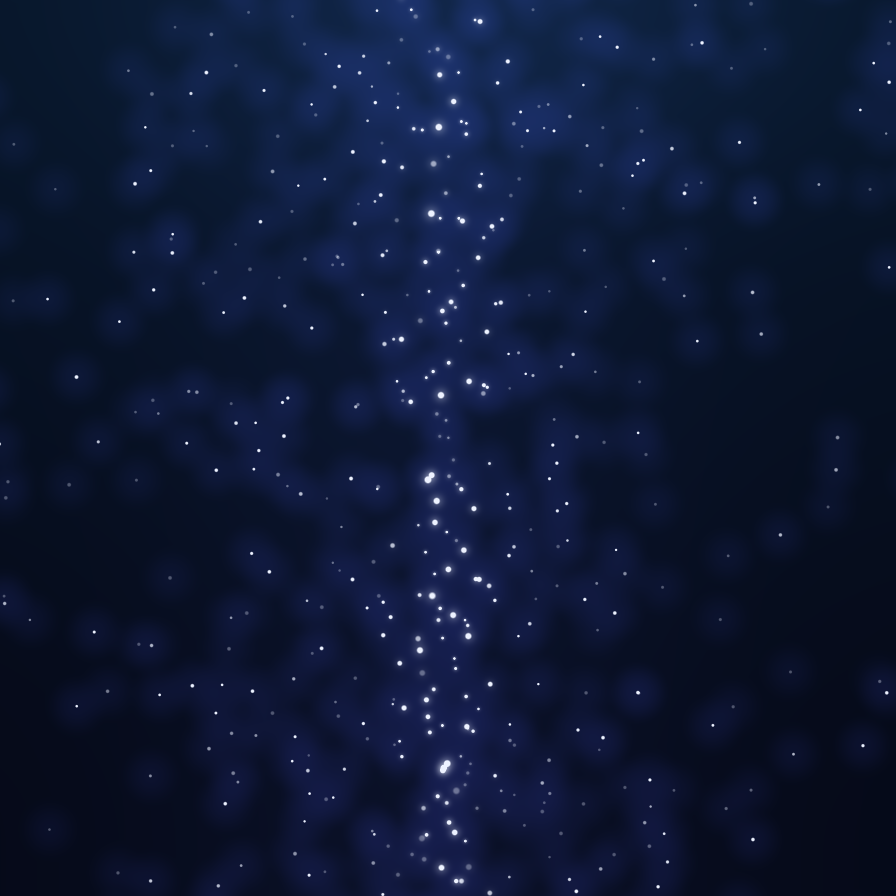
Give the GLSL for this texture, as a Shadertoy shader.

```glsl
// A column of glowing stars falling through a deep navy night sky.

const float CELLS = 24.0;          // star grid cells per canvas height
const int LAYERS = 3;              // possible stars per cell
const float COLUMN_X = 0.495;      // centre of the bright column
const float COLUMN_WIDTH = 0.052;
const float FIELD_WIDTH = 0.31;    // half width of the scattered field
const float HALO_RADIUS = 0.038;   // must stay below one cell
const float HALO_STRENGTH = 0.62;
const vec3 SKY_LOW = vec3(0.020, 0.038, 0.095);
const vec3 SKY_HIGH = vec3(0.026, 0.082, 0.155);
const vec3 HAZE = vec3(0.020, 0.027, 0.060);
const vec3 CROWN = vec3(0.020, 0.040, 0.070);
const vec3 HALO = vec3(0.052, 0.058, 0.170);
const vec3 STAR = vec3(0.93, 0.95, 1.0);

vec3 hash3(vec3 p) {
    p = fract(p * vec3(0.1031, 0.1030, 0.0973));
    p += dot(p, p.yxz + 33.33);
    return fract((p.xxy + p.yxx) * p.zyx);
}

// Bell curve of the given half width
float bell(float x, float width) {
    x /= width;
    return exp(-x * x);
}

float column(vec2 p) {
    return bell(p.x - COLUMN_X, COLUMN_WIDTH);
}

// Elliptical gap in the field
float hollow(vec2 p, vec2 centre, vec2 size) {
    vec2 q = (p - centre) / size;
    return exp(-dot(q, q));
}

// Chance that a cell holds a star in one layer
float density(vec2 p) {
    float field = 0.10 + 0.22 * exp(-pow(abs(p.x - 0.47) / FIELD_WIDTH, 4.0));
    field *= 1.0 - 0.95 * hollow(p, vec2(0.04, 0.80), vec2(0.11, 0.20));
    field *= 1.0 - 0.85 * hollow(p, vec2(0.89, 0.57), vec2(0.13, 0.07));
    field *= 1.0 - 0.75 * hollow(p, vec2(0.90, 0.32), vec2(0.12, 0.08));
    field *= 1.0 - 0.75 * hollow(p, vec2(0.08, 0.09), vec2(0.10, 0.09));
    return field + 0.58 * column(p);
}

vec3 sky(vec2 p) {
    vec3 colour = mix(SKY_LOW, SKY_HIGH, smoothstep(0.05, 1.05, p.y));
    colour += HAZE * bell(p.x - 0.48, 0.30);
    colour += CROWN * smoothstep(0.65, 1.0, p.y) * bell(p.x - 0.55, 0.42);
    return colour;
}

// Returns halo amount in x and star light in y
vec2 starLight(vec2 p, float pixel) {
    vec2 light = vec2(0.0);
    vec2 home = floor(p * CELLS);
    for (int layer = 0; layer < LAYERS; layer++)
    for (int j = -1; j <= 1; j++)
    for (int i = -1; i <= 1; i++) {
        vec2 cell = home + vec2(i, j);
        vec3 place = hash3(vec3(cell + 71.0, float(layer) * 19.0 + 5.0));
        vec3 look = hash3(vec3(cell + 137.0, float(layer) * 23.0 + 11.0));
        vec2 centre = (cell + place.xy) / CELLS;
        if (place.z > density(centre)) continue;

        float core = column(centre);
        float d = length(p - centre);
        float radius = mix(0.0013, 0.0024, look.x) + 0.0022 * core * look.x * look.x;
        float power = mix(0.30, 1.0, smoothstep(0.25, 0.75, look.y + 0.25 * core));

        // Wide soft halo, then the crisp disc and its near bloom
        float halo = 1.0 - smoothstep(0.0, HALO_RADIUS, d);
        light.x += halo * HALO_STRENGTH * mix(0.55, 1.0, power) * (1.0 + 0.3 * core);
        float disc = 1.0 - smoothstep(radius * 0.45, radius + 0.6 * pixel, d);
        float bloom = 0.28 * core * bell(d, radius * 1.9);
        light.y += power * (disc + bloom);
    }
    return light;
}

void mainImage(out vec4 fragColor, in vec2 fragCoord) {
    float side = min(iResolution.x, iResolution.y);
    vec2 p = (fragCoord - 0.5 * iResolution.xy) / side + 0.5;

    vec2 light = starLight(p, 1.0 / side);
    vec3 colour = sky(p) + HALO * (1.0 - exp(-light.x));
    colour = mix(colour, STAR, clamp(light.y, 0.0, 1.0));
    fragColor = vec4(colour, 1.0);
}
```
